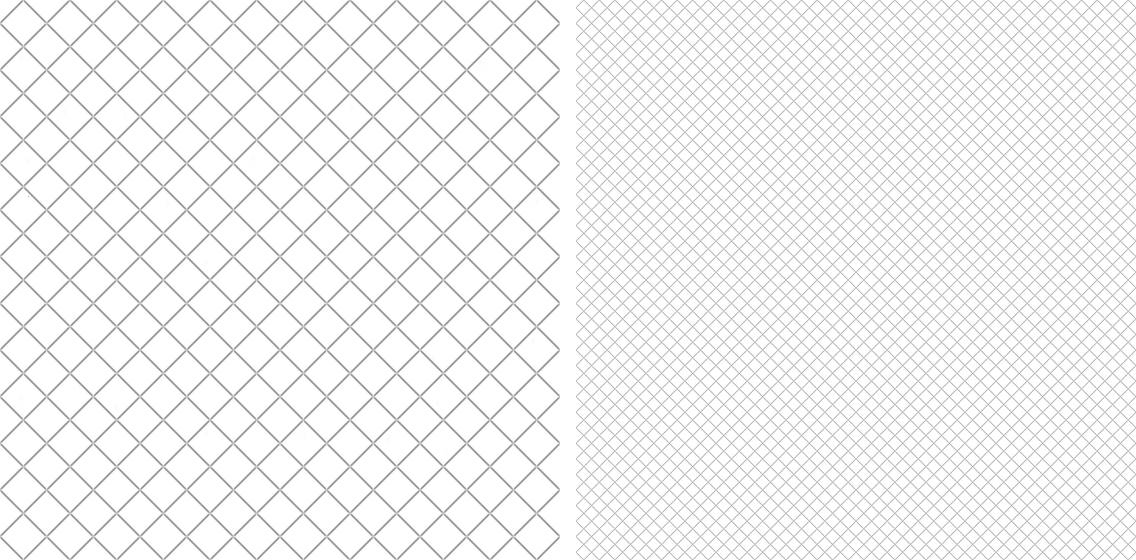
Left, the tile; right, the same tile 3 across and 3 down.
Reproduce this pattern procedurally as a Shadertoy shader.

```glsl
// Seamless diagonal lattice of soft grey lines on white, paler at the crossings, with sparse dust.
#define REPEATS 12.0        // diamonds across and down
#define LINE_SOFT 0.0198    // line falloff, in repeats
#define LINE_INK 0.47       // darkness at the line centre
#define KNOT_RADIUS 0.035   // size of the pale crossing
#define KNOT_FADE 0.55      // ink lost at the crossing
#define SPECK_CHANCE 0.035  // share of repeats with a dark speck
#define SPECK_RADIUS 0.012
#define SPECK_INK 0.35
#define SMUDGE_CHANCE 0.15  // share of repeats with a faint smudge
#define SMUDGE_INK 0.018

vec3 hash3(vec2 cell) {
    vec3 q = fract(vec3(cell.xyx) * vec3(0.1031, 0.1030, 0.0973));
    q += dot(q, q.yxz + 33.33);
    return fract((q.xxy + q.yzz) * q.zyx);
}

float bell(float d, float width) {
    return exp(-d * d / (width * width));
}

// Distances to the nearest line of each diagonal family.
vec2 latticeDistance(vec2 p) {
    return abs(fract(vec2(p.x + p.y, p.x - p.y)) - 0.5) * inversesqrt(2.0);
}

float latticeInk(vec2 p, float pixel) {
    vec2 d = latticeDistance(p);
    float ink = LINE_INK * bell(min(d.x, d.y), max(LINE_SOFT, 0.7 * pixel));
    return ink * (1.0 - KNOT_FADE * bell(length(d), KNOT_RADIUS));
}

// Dust stays inside its own repeat, so it wraps with the grid.
float dustInk(vec2 p, float pixel) {
    vec2 cell = mod(floor(p), REPEATS);
    vec2 local = fract(p);

    vec3 speck = hash3(cell + 17.0);
    float speckDist = length(local - mix(vec2(0.15), vec2(0.85), speck.xy));
    float dot1 = 1.0 - smoothstep(SPECK_RADIUS - 0.5 * pixel, SPECK_RADIUS + 0.5 * pixel, speckDist);
    float ink = SPECK_INK * dot1 * step(speck.z, SPECK_CHANCE);

    vec3 smudge = hash3(cell + 53.0);
    vec2 offset = local - mix(vec2(0.25), vec2(0.75), smudge.xy);
    float smear = bell(length(offset * vec2(1.4, 0.8)), 0.06);
    return ink + SMUDGE_INK * smear * step(smudge.z, SMUDGE_CHANCE);
}

void mainImage(out vec4 fragColor, in vec2 fragCoord) {
    vec2 p = fragCoord / iResolution.xy * REPEATS;
    float pixel = REPEATS / min(iResolution.x, iResolution.y);
    float ink = max(latticeInk(p, pixel), dustInk(p, pixel));
    fragColor = vec4(vec3(1.0 - ink), 1.0);
}
```
